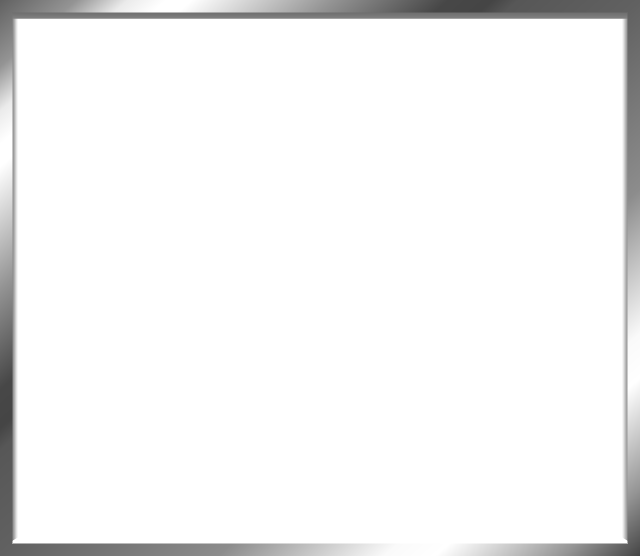
Reproduce this background procedurally as a WebGL 2 fragment shader.

```glsl
#version 300 es
precision highp float;
// A white panel inside a brushed-metal frame. The frame takes its tone from a
// diagonal gradient of grey stops; distances to the four inner edges shape a
// flat dark lip along the top and soft shaded lips down both sides.

#define FRAME_WIDTH 0.0225
#define LIP_WIDTH 0.0112
#define TOP_LIP_OUTER 0.43
#define TOP_LIP_INNER 0.51
#define LEFT_LIP_TONE 0.52
#define RIGHT_LIP_TONE 0.56
#define MITRE_LIFT 0.005
#define PANEL_TONE 1.0

uniform vec2 u_resolution;
out vec4 fragColor;

// Metal stops: position along the diagonal, grey tone
const int STOP_COUNT = 15;
const vec2 METAL_STOPS[STOP_COUNT] = vec2[](
    vec2(0.0, 0.38), vec2(0.06, 0.58), vec2(0.10, 0.92),
    vec2(0.13, 1.0), vec2(0.15, 1.0), vec2(0.26, 0.58),
    vec2(0.35, 0.28), vec2(0.385, 0.27), vec2(0.405, 0.34),
    vec2(0.50, 0.38), vec2(0.67, 0.55), vec2(0.80, 0.98),
    vec2(0.84, 1.0), vec2(0.94, 0.58), vec2(1.0, 0.27));

float metalTone(float t) {
    float tone = METAL_STOPS[0].y;
    for (int i = 1; i < STOP_COUNT; i++) {
        vec2 a = METAL_STOPS[i - 1];
        vec2 b = METAL_STOPS[i];
        tone = mix(tone, b.y, clamp((t - a.x) / (b.x - a.x), 0.0, 1.0));
    }
    return tone;
}

// Soft step, one pixel wide, centred on zero distance
float coverage(float d, float pixel) {
    return clamp(d / pixel + 0.5, 0.0, 1.0);
}

// Shade rising from the lip tone at the frame to the panel tone
float sideLip(float d, float lipTone) {
    return mix(lipTone, PANEL_TONE, smoothstep(-0.15, 1.0, d / LIP_WIDTH));
}

void main() {
    float pixel = 1.0 / u_resolution.y;
    vec2 uv = gl_FragCoord.xy / u_resolution;
    vec2 p = gl_FragCoord.xy * pixel;
    vec2 size = vec2(u_resolution.x * pixel, 1.0);

    // Distances inward from the frame's inner edges
    vec2 low = p - FRAME_WIDTH;
    vec2 high = size - FRAME_WIDTH - p;
    float side = min(low.x, high.x);
    float inside = min(side, min(low.y, high.y));

    // Side lips, cut at a slant near the foot
    float lips = min(sideLip(low.x, LEFT_LIP_TONE), sideLip(high.x, RIGHT_LIP_TONE));
    float foot = coverage(low.y - MITRE_LIFT - 0.6 * side, pixel);
    float tone = mix(PANEL_TONE, lips, foot);

    // Top lip
    float topTone = mix(TOP_LIP_OUTER, TOP_LIP_INNER, clamp(high.y / LIP_WIDTH, 0.0, 1.0));
    tone = mix(tone, topTone, coverage(LIP_WIDTH - high.y, pixel));

    // Metal frame
    float diagonal = 0.5 * (uv.x + 1.0 - uv.y);
    tone = mix(metalTone(diagonal), tone, coverage(inside, pixel));
    fragColor = vec4(vec3(tone), 1.0);
}
```
